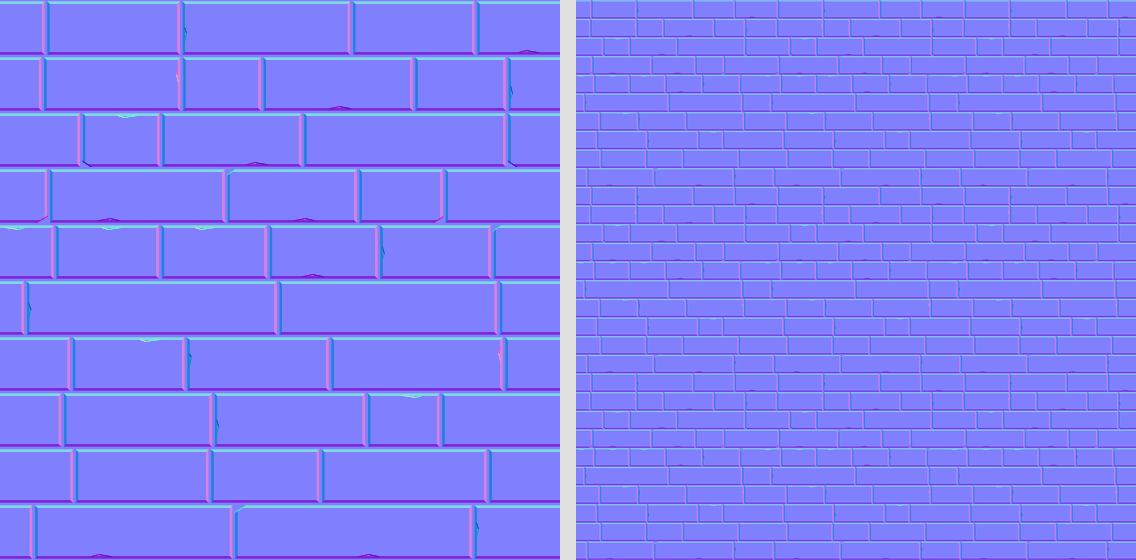
Left, the tile; right, the same tile 3 across and 3 down.
A Shadertoy shader for this texture map:

```glsl
const int ROWS = 10;
const int BRICKS_IN_ROW[ROWS] = int[](3, 4, 4, 4, 3, 5, 4, 4, 5, 4); // bottom to top
const float JOINT_START = 0.12;    // earliest joint, as a share of its slot
const float JOINT_JITTER = 0.58;   // random shift, as a share of its slot
const float BEVEL_START = 0.0019;  // half width of the flat mortar
const float BEVEL_WIDTH = 0.0058;
const float BEVEL_SLOPE = 1.15;
const float CHIP_RATE = 0.55;
const float CHIP_SIDE_SHARE = 0.33;
const float CHIP_INSET = 0.0055;
const float CHIP_DEPTH = 0.0042;
const float CORNER_RATE = 0.24;
const float CRACK_WIDTH = 0.0016;
const float CRACK_SLOPE = 1.9;

float rand(vec2 cell, float salt) {
    vec3 v = fract(vec3(cell, salt) * vec3(0.1031, 0.1137, 0.0973) + 0.37);
    v += dot(v, v.yzx + 33.33);
    return fract((v.x + v.y) * v.z);
}

// Horizontal position of a joint; the index wraps around the row.
float jointX(int row, int index) {
    int count = BRICKS_IN_ROW[row];
    int wrapped = (index + count) % count;
    float shift = JOINT_START + JOINT_JITTER * rand(vec2(wrapped, row), 1.0);
    return (float(index) + shift) / float(count);
}

float bevelSlope(float d) {
    float t = clamp((d - BEVEL_START) / BEVEL_WIDTH, 0.0, 1.0);
    return BEVEL_SLOPE * 4.0 * t * (1.0 - t);
}

float crackSlope(float d, float pixel) {
    return CRACK_SLOPE * (1.0 - smoothstep(0.0, max(CRACK_WIDTH, pixel), abs(d)));
}

// Shallow notch in one edge of the brick.
vec2 edgeChip(vec2 q, vec2 halfSize, vec2 brick, float pixel) {
    if (rand(brick, 2.0) > CHIP_RATE) return vec2(0.0);
    bool onSide = rand(brick, 3.0) < CHIP_SIDE_SHARE;
    float pick = rand(brick, 4.0);
    vec2 outward = onSide ? vec2(pick < 0.7 ? -1.0 : 1.0, 0.0)
                          : vec2(0.0, pick < 0.45 ? -1.0 : 1.0);
    vec2 tangent = abs(outward.yx);
    float reach = onSide ? 0.014 : 0.021;
    float centre = (rand(brick, 5.0) - 0.5) * dot(halfSize, tangent);
    float apex = (rand(brick, 6.0) - 0.5) * reach;
    float u = dot(q, tangent) - centre - apex;
    float run = u < 0.0 ? reach + apex : reach - apex;
    float tent = 1.0 - abs(u) / run;
    float inset = dot(halfSize, abs(outward)) - dot(q, outward);
    vec2 facing = outward - sign(u) * CHIP_DEPTH / run * tangent;
    float d = (inset - CHIP_INSET - CHIP_DEPTH * tent) / length(facing);
    return normalize(facing) * crackSlope(d, pixel) * smoothstep(0.0, 0.25, tent);
}

// Diagonal cut that removes one corner of the brick.
vec2 cutCorner(vec2 slope, vec2 q, vec2 halfSize, vec2 brick, float pixel) {
    if (rand(brick, 7.0) > CORNER_RATE) return slope;
    vec2 corner = vec2(rand(brick, 8.0) < 0.5 ? -1.0 : 1.0,
                       rand(brick, 9.0) < 0.75 ? -1.0 : 1.0);
    vec2 cut = mix(vec2(0.016, 0.012), vec2(0.028, 0.016), rand(brick, 10.0));
    vec2 inset = halfSize - corner * q;
    float d = (dot(inset, 1.0 / cut) - 1.0) / length(1.0 / cut);
    float edge = max(CRACK_WIDTH, pixel);
    float inside = smoothstep(0.5, 1.5, min(inset.x, inset.y) / BEVEL_START);
    slope *= smoothstep(-edge, edge, d);
    return slope + normalize(corner / cut) * crackSlope(d, pixel) * inside;
}

void mainImage(out vec4 fragColor, in vec2 fragCoord) {
    vec2 p = fract(fragCoord / iResolution.xy);
    float pixel = 1.0 / min(iResolution.x, iResolution.y);
    float rowHeight = 1.0 / float(ROWS);
    int row = min(int(p.y * float(ROWS)), ROWS - 1);

    // Find the brick between two neighbouring joints.
    int count = BRICKS_IN_ROW[row];
    int index = -1;
    for (int i = 0; i < count; i++) {
        if (jointX(row, i) <= p.x) index = i;
    }
    float left = jointX(row, index);
    vec2 halfSize = 0.5 * vec2(jointX(row, index + 1) - left, rowHeight);
    vec2 q = p - vec2(left, float(row) * rowHeight) - halfSize;
    vec2 brick = vec2((index + count) % count, row);

    // Mitred bevel around the brick.
    vec2 gap = halfSize - abs(q);
    float sideways = smoothstep(-pixel, pixel, gap.y - gap.x);
    vec2 slope = sign(q) * vec2(sideways, 1.0 - sideways) * bevelSlope(min(gap.x, gap.y));

    // Wear.
    slope += edgeChip(q, halfSize, brick, pixel);
    slope = cutCorner(slope, q, halfSize, brick, pixel);

    // Pack the surface normal as a colour.
    fragColor = vec4(normalize(vec3(slope, 1.0)) * 0.5 + 0.5, 1.0);
}
```
